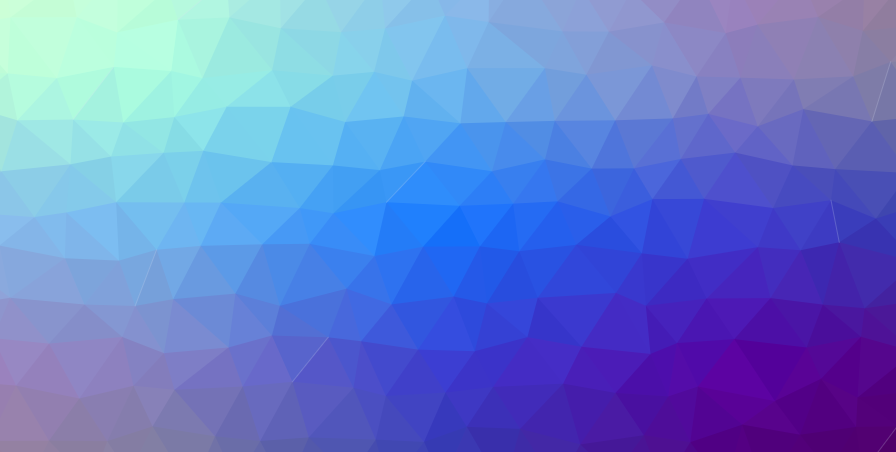
This background is drawn by a Shadertoy shader. Its source:

```glsl
// Low-poly triangle mesh tinted by a mint, blue and violet diagonal gradient

const vec2 CELL = vec2(0.117, 0.101);      // mesh spacing, in canvas heights
const vec2 MESH_ORIGIN = vec2(0.03, 0.036);
const vec2 JITTER = vec2(0.56, 0.50);      // full jitter range, in cells
const float STAGGER = 0.19;                // sideways shift of alternate rows
const float SEAM_CHANCE = 0.04;
const float SEAM_WIDTH = 0.0022;

const vec3 PALE_MINT = vec3(0.80, 1.00, 0.84);
const vec3 MINT      = vec3(0.67, 1.00, 0.88);
const vec3 BLUE      = vec3(0.08, 0.46, 1.00);
const vec3 VIOLET    = vec3(0.35, 0.00, 0.63);
const vec3 PLUM      = vec3(0.31, 0.00, 0.41);
const vec3 BLEND_GAMMA = vec3(1.6, 1.0, 1.0);

float hash(vec2 p) {
    return fract(sin(dot(p, vec2(127.1, 311.7))) * 43758.5453);
}

// Five-stop colour ramp, raised to the blending gamma
vec3 ramp(float t) {
    vec3 c = mix(PALE_MINT, MINT, clamp(t / 0.18, 0.0, 1.0));
    c = mix(c, BLUE, clamp((t - 0.18) / 0.32, 0.0, 1.0));
    c = mix(c, VIOLET, clamp((t - 0.50) / 0.32, 0.0, 1.0));
    c = mix(c, PLUM, clamp((t - 0.82) / 0.18, 0.0, 1.0));
    return pow(c, BLEND_GAMMA);
}

// Average of a left-to-right and a top-to-bottom ramp
vec3 gradient(vec2 p, float aspect) {
    vec3 blend = 0.5 * (ramp(p.x / aspect) + ramp(1.0 - p.y));
    return pow(blend, 1.0 / BLEND_GAMMA);
}

// Jittered mesh vertex for a lattice index
vec2 meshPoint(vec2 id) {
    vec2 offset = (vec2(hash(id), hash(id + 57.3)) - 0.5) * JITTER;
    offset.x += STAGGER * (2.0 * mod(id.y, 2.0) - 1.0);
    return MESH_ORIGIN + (id + offset) * CELL;
}

// Signed distance to the line a-b, positive on its left
float leftOf(vec2 p, vec2 a, vec2 b) {
    vec2 e = normalize(b - a);
    return e.x * (p.y - a.y) - e.y * (p.x - a.x);
}

float segmentDistance(vec2 p, vec2 a, vec2 b) {
    vec2 e = b - a;
    return length(p - a - e * clamp(dot(p - a, e) / dot(e, e), 0.0, 1.0));
}

// Flat facet colour in rgb, smooth coverage in alpha
vec4 facet(vec2 p, vec2 a, vec2 b, vec2 c, float aspect, float pixel) {
    float d = min(leftOf(p, a, b), min(leftOf(p, b, c), leftOf(p, c, a)));
    float cover = clamp(0.5 + d / pixel, 0.0, 1.0);
    vec2 centre = (a + b + c) / 3.0;
    float shade = 0.025 * (hash(centre * 9.0) - 0.5);
    return vec4(gradient(centre, aspect) + shade, 1.0) * cover;
}

void mainImage(out vec4 fragColor, in vec2 fragCoord) {
    float pixel = 1.0 / iResolution.y;
    float aspect = iResolution.x * pixel;
    vec2 p = fragCoord * pixel;
    vec2 home = floor((p - MESH_ORIGIN) / CELL);
    vec4 sum = vec4(0.0);
    float seam = 0.0;

    for (int j = -1; j <= 1; j++) {
        for (int i = -1; i <= 1; i++) {
            vec2 id = home + vec2(i, j);
            vec2 a = meshPoint(id);
            vec2 b = meshPoint(id + vec2(1.0, 0.0));
            vec2 c = meshPoint(id + vec2(1.0, 1.0));
            vec2 d = meshPoint(id + vec2(0.0, 1.0));

            // Rotate the corners so that a-c is the shorter diagonal
            if (distance(b, d) < distance(a, c)) {
                vec2 first = a;
                a = b; b = c; c = d; d = first;
            }
            sum += facet(p, a, b, c, aspect, pixel);
            sum += facet(p, a, c, d, aspect, pixel);

            // A few diagonals show as pale hairlines
            float shown = step(hash(id + 19.7), SEAM_CHANCE);
            float edge = segmentDistance(p, a, c) - 0.5 * SEAM_WIDTH;
            seam = max(seam, shown * clamp(0.5 - edge / pixel, 0.0, 1.0));
        }
    }

    vec3 color = sum.a > 0.001 ? sum.rgb / sum.a : gradient(p, aspect);
    color = mix(color, vec3(0.85, 0.88, 0.95), 0.22 * seam);
    fragColor = vec4(clamp(color, 0.0, 1.0), 1.0);
}
```
